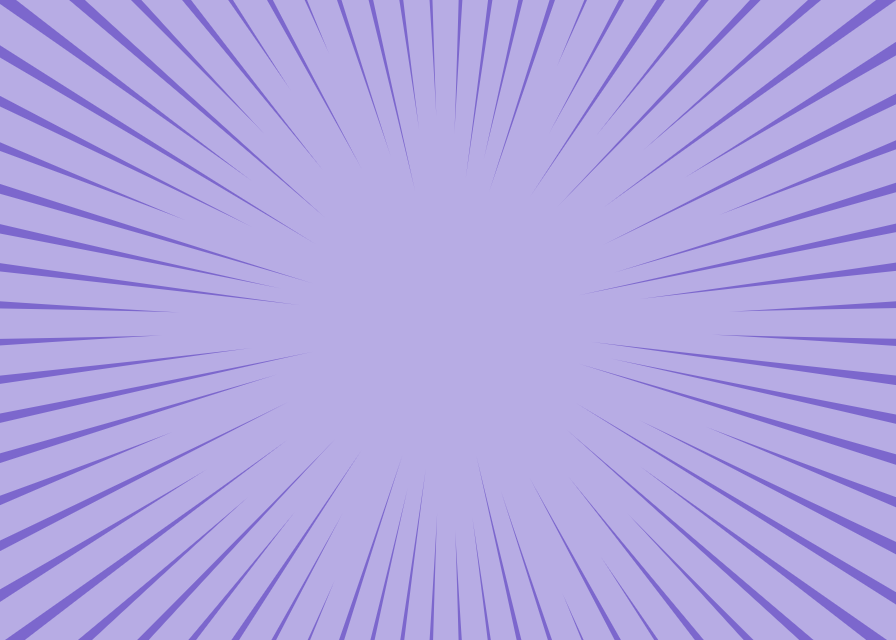
Give the GLSL for this background, as a WebGL 2 fragment shader.

```glsl
#version 300 es
precision highp float;

uniform vec2 u_resolution;
out vec4 fragColor;

const float TAU = 6.28318531;
const float RAY_COUNT = 72.0;
const int MOTIF_SIZE = 18;
const vec3 LILAC = vec3(0.718, 0.675, 0.894);
const vec3 VIOLET = vec3(0.486, 0.404, 0.804);

// Inner tip radii for one quarter turn, in canvas heights
const float TIP_MOTIF[MOTIF_SIZE] = float[](
    0.382, 0.304, 0.210, 0.273, 0.458, 0.273,
    0.436, 0.305, 0.409, 0.249, 0.375, 0.236,
    0.336, 0.436, 0.215, 0.262, 0.227, 0.355);

float hash(float n) {
    return fract(sin(n * 127.1) * 43758.5453);
}

// Direction of a ray on a slightly flattened fan
vec2 rayDirection(float index, float flatten) {
    float angle = (index + 0.5) * TAU / RAY_COUNT;
    return normalize(vec2(cos(angle), flatten * sin(angle)));
}

// Tips next to the axes start farther out sideways than upwards
float tipRadius(float index, vec2 dir) {
    float sideways = dir.x * dir.x - dir.y * dir.y;
    float axisShift = 0.06 * sign(sideways) * step(0.985, abs(sideways));
    return TIP_MOTIF[int(index) % MOTIF_SIZE] + axisShift;
}

// Fraction of a pixel-wide span covered by a strip
float stripCoverage(float offset, float halfWidth, float pixel) {
    float upper = min(halfWidth, offset + 0.5 * pixel);
    float lower = max(-halfWidth, offset - 0.5 * pixel);
    return clamp((upper - lower) / pixel, 0.0, 1.0);
}

// Slender spike that widens gently from its tip to the outer radius
float spike(vec2 p, vec2 dir, float tip, float outer, float outerHalf, float pixel) {
    float along = dot(p, dir);
    float offset = abs(p.x * dir.y - p.y * dir.x);
    float growth = max(along - tip, 0.0) / (outer - tip);
    return stripCoverage(offset, outerHalf * pow(growth, 1.25), pixel);
}

float speedLines(vec2 p, float flatten, float pixel) {
    float turn = fract(atan(p.y / flatten, p.x) / TAU);
    float index = min(floor(turn * RAY_COUNT), RAY_COUNT - 1.0);
    vec2 dir = rayDirection(index, flatten);
    float outerHalf = 0.0088 * mix(0.9, 1.1, hash(index + 1.0));
    return spike(p, dir, tipRadius(index, dir), 0.82, outerHalf, pixel);
}

void main() {
    float pixel = 1.0 / u_resolution.y;
    vec2 focus = u_resolution * vec2(0.4975, 0.4945);
    vec2 p = (gl_FragCoord.xy - focus) * pixel;
    float lines = speedLines(p, 0.958, pixel);
    fragColor = vec4(mix(LILAC, VIOLET, lines), 1.0);
}
```
